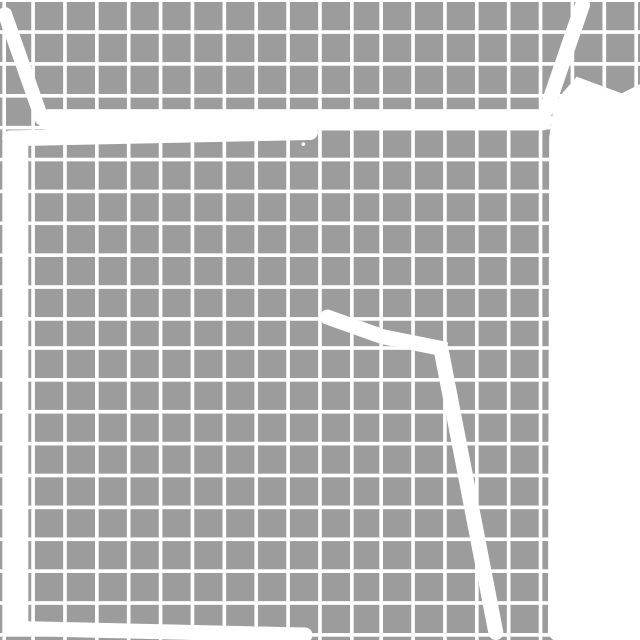
This pattern is drawn by a Shadertoy shader. Its source:

```glsl
// Draws a grey tiled sheet with white grid lines, thick rounded strokes and a jagged white block.

const float SHEET = 768.0;        // design units across the canvas, y pointing down
const float CELL = 38.25;         // grid spacing
const float LINE_HALF = 2.2;      // half width of a grid line
const vec3 TILE_GREY = vec3(0.61);
const vec3 PAPER_WHITE = vec3(1.0);

// Signed distance to a stroke with round ends
float stroke(vec2 p, vec2 a, vec2 b, float radius) {
    vec2 pa = p - a, ba = b - a;
    float t = clamp(dot(pa, ba) / dot(ba, ba), 0.0, 1.0);
    return length(pa - ba * t) - radius;
}

// Signed distance to a closed polygon
float polygon(vec2 p, vec2 corners[8]) {
    float d = dot(p - corners[0], p - corners[0]);
    float side = 1.0;
    for (int i = 0, j = 7; i < 8; j = i, i++) {
        vec2 edge = corners[j] - corners[i];
        vec2 w = p - corners[i];
        vec2 away = w - edge * clamp(dot(w, edge) / dot(edge, edge), 0.0, 1.0);
        d = min(d, dot(away, away));
        bvec3 cross3 = bvec3(p.y >= corners[i].y, p.y < corners[j].y,
                             edge.x * w.y > edge.y * w.x);
        if (all(cross3) || all(not(cross3))) side = -side;
    }
    return side * sqrt(d);
}

// Distance to repeated lines; a narrow cell lies between the two seam lines
float gridLines(float v, float seamBefore, float seamAfter) {
    float anchor = v < 0.5 * (seamBefore + seamAfter) ? seamBefore : seamAfter;
    float cell = (v - anchor) / CELL;
    return abs(cell - round(cell)) * CELL - LINE_HALF;
}

float grid(vec2 p) {
    float columns = p.x < 20.0 ? abs(p.x - 5.0) - LINE_HALF
                               : gridLines(p.x, 422.2, 457.4);
    return min(columns, gridLines(p.y, 382.7, 417.6));
}

// Wide frame with slanted arms at the top
float frame(vec2 p) {
    float d = stroke(p, vec2(6, 17), vec2(50, 142), 8.5);
    d = min(d, stroke(p, vec2(58, 143.8), vec2(650, 143.8), 12.8));
    d = min(d, stroke(p, vec2(699, 6), vec2(656, 131), 9.0));
    d = min(d, stroke(p, vec2(12, 166), vec2(372, 158.5), 9.5));
    d = min(d, stroke(p, vec2(20.5, 170), vec2(20.5, 750), 13.5));
    return min(d, stroke(p, vec2(14, 754), vec2(366, 762), 9.0));
}

// Bent stroke in the middle, with a pointed elbow
float bentStroke(vec2 p) {
    vec2 knee = vec2(459, 404), elbow = vec2(529, 418);
    float d = stroke(p, vec2(393, 380.5), knee, 9.0);
    d = min(d, stroke(p, knee, elbow, 9.0));
    d = min(d, stroke(p, elbow, vec2(595, 759), 9.0));
    return min(d, stroke(p, elbow, elbow + vec2(4.5, -5.5), 4.0));
}

// Jagged block that runs off the right and bottom edges
float sideBlock(vec2 p) {
    vec2 corners[8] = vec2[8](
        vec2(692, 92), vec2(746, 112), vec2(790, 90), vec2(790, 790),
        vec2(664, 768), vec2(657.5, 762), vec2(659, 165), vec2(665, 123));
    return polygon(p, corners);
}

float coverage(float d, float pixel) {
    return clamp(0.5 - d / pixel, 0.0, 1.0);
}

void mainImage(out vec4 fragColor, in vec2 fragCoord) {
    vec2 uv = fragCoord / iResolution.xy;
    vec2 p = vec2(uv.x, 1.0 - uv.y) * SHEET;
    float pixel = SHEET / min(iResolution.x, iResolution.y);

    float shapes = min(min(frame(p), bentStroke(p)), sideBlock(p));
    float dot1 = length(p - vec2(364, 173)) - 2.2;
    float white = max(coverage(grid(p), pixel), coverage(min(shapes, dot1), pixel));

    fragColor = vec4(mix(TILE_GREY, PAPER_WHITE, white), 1.0);
}
```
